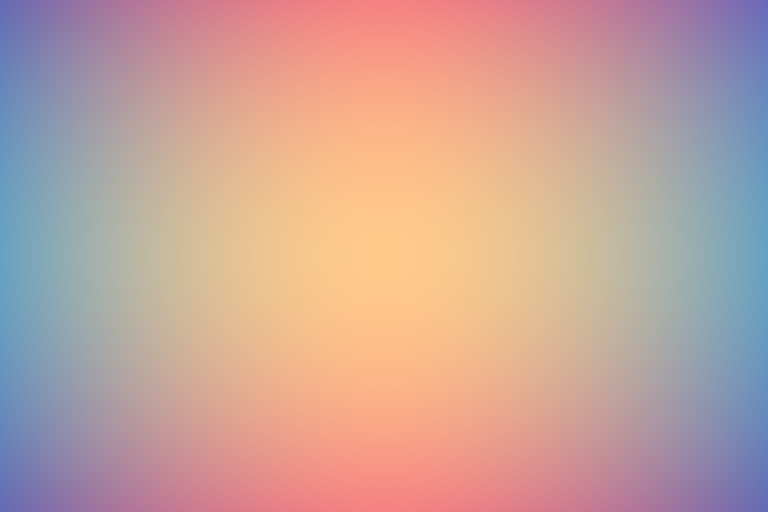
Reproduce this background procedurally as a WebGL 1 fragment shader.

```glsl
precision highp float;
// Soft sunset gradient: a warm centre fading to coral above and below, blue at the sides.

uniform vec2 u_resolution;

const vec3 APRICOT = vec3(1.00, 0.79, 0.54);
const vec3 CORAL = vec3(0.96, 0.50, 0.51);
const vec3 SKY_BLUE = vec3(0.40, 0.63, 0.76);
const vec3 INDIGO = vec3(0.39, 0.41, 0.70);
const float FALLOFF = 1.8;

// Weight per axis: 0 at the centre, 1 at the edges.
vec2 edgeWeight(vec2 uv, float falloff) {
  return pow(abs(uv * 2.0 - 1.0), vec2(falloff));
}

// Blend centre, side, top/bottom and corner colours.
vec3 blendEdges(vec3 centre, vec3 side, vec3 cap, vec3 corner, vec2 weight) {
  vec3 middleRow = mix(centre, side, weight.x);
  vec3 capRow = mix(cap, corner, weight.x);
  return mix(middleRow, capRow, weight.y);
}

void main() {
  vec2 uv = gl_FragCoord.xy / u_resolution;
  vec2 weight = edgeWeight(uv, FALLOFF);
  vec3 color = blendEdges(APRICOT, SKY_BLUE, CORAL, INDIGO, weight);

  // Slight violet lift in the upper right corner
  color += vec3(0.03, 0.0, 0.03) * weight.x * weight.y * smoothstep(0.5, 1.0, uv.x) * uv.y;

  gl_FragColor = vec4(color, 1.0);
}
```
